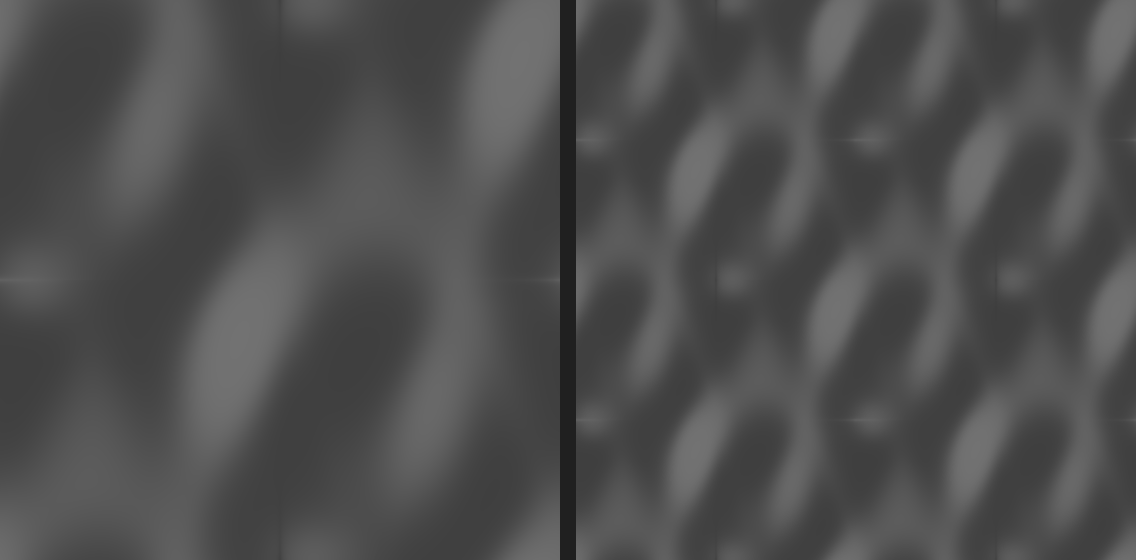
Left: one tile. Right: repeated 2 by 2.
Write a three.js fragment shader that draws this texture.

```glsl
// Soft grey smoke: tall, blurred light patches around rounded dark hollows.
// Gaussian blobs sit in a sheared cell grid, three kinds in turn, joined by
// wisps, a faint diagonal wave and two fine creases. All wraps on every edge.
varying vec2 vUv;

const float TAU = 6.2831853;

// One blurred patch: broad ones stand upright as arches, slim ones lean right.
float patchGlow(vec2 d, float broad) {
  float width = 0.0773 + 0.0427 * broad;
  float taper = clamp(1.0 - (1.0 + 2.0 * broad) * d.y, 0.4, 1.6);
  float x = d.x - 0.14 * (1.0 - broad) * d.y;
  float y = d.y + 5.0 * x * x;
  // Arches fade slowly upwards, slim patches slowly downwards.
  float skew = (0.25 * broad - 0.05) * y / sqrt(y * y + 0.004);
  vec2 q = vec2(x / (width * taper), y / (0.137 * (1.0 + skew)));
  return exp(-0.5 * dot(q, q));
}

// Sum of the patches in the neighbouring cells.
float patches(vec2 uv) {
  // Three columns and two rows; the shear shifts one whole column per tile.
  vec2 grid = vec2(3.0 * uv.x - uv.y, 2.0 * uv.y);
  vec2 home = floor(grid);
  float glow = 0.0;
  for (int j = -2; j <= 2; j++) {
    for (int i = -2; i <= 2; i++) {
      vec2 cell = home + vec2(float(i), float(j));
      // The kind repeats every three cells, so it also wraps with the tile.
      float kind = TAU * (cell.x - cell.y) / 3.0;
      vec2 centre = cell + vec2(0.09, 0.55) + 0.265 * cos(kind + vec2(0.4, 3.5));
      vec2 d = grid - centre;
      // Undo the shear to measure in canvas units.
      d.y *= 0.5;
      d.x = (d.x + d.y) / 3.0;
      float strength = 1.1 + 0.34 * cos(kind + 4.1);
      glow += strength * patchGlow(d, cos(kind));
      // A small round wisp trails below one kind of patch.
      vec2 w = (d + vec2(0.23, 0.3)) / vec2(0.06, 0.055);
      glow += 0.8 * max(cos(kind + TAU / 3.0), 0.0) * exp(-0.5 * dot(w, w));
    }
  }
  return glow;
}

// A thin line that fades out along its length; d is the offset from its middle.
float crease(vec2 d) {
  return exp(-abs(d.x) / 0.05 - abs(d.y) / 0.006);
}

void main() {
  // Diagonal bridges, fading in and out along their length.
  float ridge = 0.5 + 0.5 * cos(2.0 * TAU * (vUv.x - vUv.y));
  float fade = 0.5 + 0.5 * cos(TAU * (vUv.x + vUv.y - 0.85));
  float glow = patches(vUv) + 0.4 * ridge * fade;
  // Flatten the dark hollows and the light crests.
  float grey = 0.247 + 0.2 * (1.0 - exp(-glow * glow));
  // Wrapped offsets from the side middles carry a light and a dark crease.
  vec2 side = fract(vUv + vec2(0.5, 0.0)) - 0.5;
  vec2 top = fract(vUv + vec2(0.0, 0.5)) - 0.5;
  grey += 0.07 * crease(side) - 0.06 * crease(top.yx);
  gl_FragColor = vec4(vec3(grey), 1.0);
}
```
